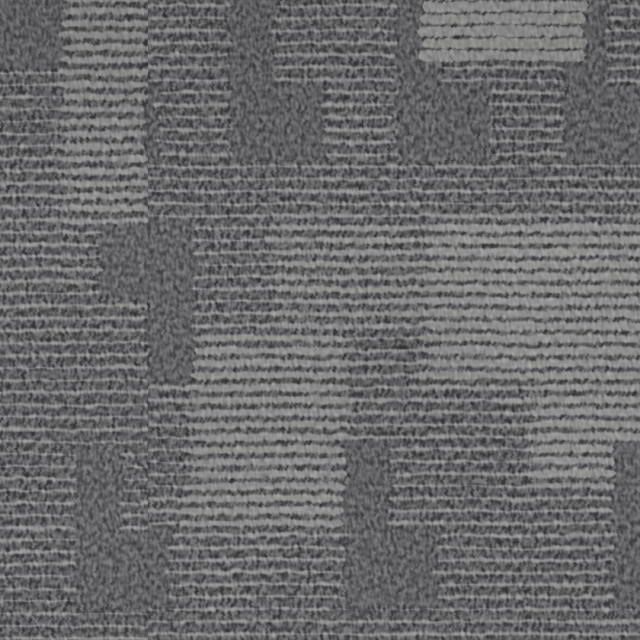
A three.js fragment shader for this texture:

```glsl
varying vec2 vUv;

vec2 gradientAt(vec2 cell) {
  vec2 k = vec2(dot(cell, vec2(127.1, 311.7)), dot(cell, vec2(269.5, 183.3)));
  return 2.0 * fract(sin(k) * 43758.5) - 1.0;
}

// Gradient noise, about -0.7 to 0.7
float noise(vec2 p) {
  vec2 i = floor(p), f = fract(p);
  vec2 u = f * f * (3.0 - 2.0 * f);
  float a = dot(gradientAt(i), f);
  float b = dot(gradientAt(i + vec2(1.0, 0.0)), f - vec2(1.0, 0.0));
  float c = dot(gradientAt(i + vec2(0.0, 1.0)), f - vec2(0.0, 1.0));
  float d = dot(gradientAt(i + 1.0), f - 1.0);
  return mix(mix(a, b, u.x), mix(c, d, u.x), u.y);
}

float box(vec2 p, vec2 low, vec2 high, float soft) {
  vec2 s = smoothstep(low - soft, low + soft, p) * (1.0 - smoothstep(high - soft, high + soft, p));
  return s.x * s.y;
}

// Flat dark blocks: three courses of L shapes, the middle one turned over
float darkBlocks(vec2 p) {
  vec3 spacing = vec3(0.42, 0.95, 0.26);
  vec3 start = vec3(0.123, 0.235, 0.365);
  float dark = box(p, vec2(-0.1, 0.9), vec2(0.1, 1.1), 0.006);
  for (int i = 0; i < 3; i++) {
    vec2 q = vec2(mod(p.x - start[i] + 0.1, spacing[i]) - 0.1, p.y - 0.05 - 0.35 * float(i));
    if (i == 1) q = vec2(0.065, 0.26) - q;
    float bar = box(q, vec2(0.0), vec2(0.066, 0.26), 0.006);
    float foot = box(q, vec2(0.0), vec2(0.14, 0.12), 0.006);
    dark = max(dark, max(bar, foot));
  }
  return dark;
}

// Share of light yarn: 0 in flat blocks, rising to 1 in pale zones
float lightShare(vec2 p) {
  float share = 0.55 + 0.08 * noise(floor(p * vec2(7.0, 9.0)) + 0.5);
  share = mix(share, 0.73, box(p, vec2(0.3, 0.17), vec2(0.545, 0.48), 0.02));
  share = mix(share, 0.76, box(p, vec2(0.66, 0.4), vec2(1.1, 0.66), 0.02));
  share = mix(share, 0.75, box(p, vec2(0.83, 0.24), vec2(1.1, 0.4), 0.02));
  share = mix(share, 0.66, box(p, vec2(0.43, 0.48), vec2(0.66, 0.66), 0.02));
  share *= 1.0 - darkBlocks(p);
  share = mix(share, 0.86, box(p, vec2(0.66, 0.9), vec2(0.92, 1.1), 0.006));
  return mix(share, 0.7, box(p, vec2(0.1, 0.66), vec2(0.232, 1.1), 0.01));
}

void main() {
  vec2 p = vUv;

  // Loop rows, shifted across the vertical seam
  float row = p.y * 52.0 + 0.4 * step(p.x, 0.232);
  row += 0.2 * noise(vec2(p.x * 8.0, p.y * 5.0)) + 0.2 * noise(vec2(p.x * 55.0, p.y * 45.0));
  float rowId = floor(row);
  float v = fract(row) - 0.5;

  // Pile zones follow whole rows with ragged ends
  vec2 zone = vec2(p.x + 0.02 * noise(vec2(rowId * 1.7, 3.3)), (rowId + 0.5) / 52.0);
  float share = lightShare(zone);
  float striped = smoothstep(0.0, 0.4, share);
  share += 0.13 * noise(vec2(p.x * 13.0, rowId * 0.73)) * striped;

  // Fine upright strands over loose clumps, quieter in the flat blocks
  float lean = p.x + 0.12 * v / 52.0;
  float strand = 1.1 * noise(vec2(lean * 200.0, p.y * 95.0));
  strand += 0.8 * noise(vec2(lean * 125.0 + 19.0, p.y * 150.0));
  strand *= mix(0.75, 1.0, striped);

  // Dark grooves and pale raised loops
  vec3 shadow = vec3(0.215, 0.215, 0.225);
  vec3 slate = vec3(0.485, 0.485, 0.497);
  vec3 paleYarn = vec3(0.548, 0.548, 0.545);
  vec3 color = mix(shadow, slate, smoothstep(-0.75, 0.6, strand));
  color *= 1.0 - 0.1 * share;
  float halfWidth = mix(-0.4, 0.53, share);
  float ridge = smoothstep(-0.16, 0.14, halfWidth - abs(v) + 0.1 * strand);
  color = mix(color, paleYarn + 0.1 * strand, ridge);

  // Tile seams and uneven wear
  float seam = 1.0 - smoothstep(0.0, 0.003, abs(p.x - 0.232));
  seam = max(seam, 0.7 * (1.0 - smoothstep(0.0, 0.003, abs(p.y - 0.243))));
  color *= 1.0 - 0.07 * seam;
  color *= 1.03 + 0.05 * noise(p * 4.0 + 7.0) - 0.05 * smoothstep(0.6, 1.0, p.y);

  gl_FragColor = vec4(color, 1.0);
}
```
